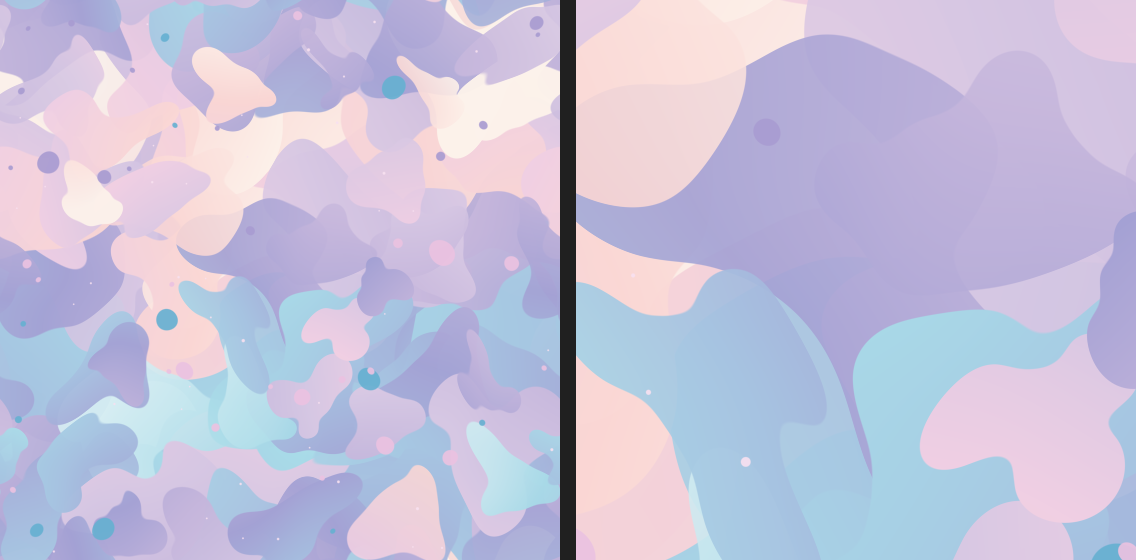
Left, the full canvas; right, a detail of the centre.
Give the GLSL for this pattern, as a WebGL 2 fragment shader.

```glsl
#version 300 es
precision highp float;
precision highp int;

uniform vec2 u_resolution;
out vec4 fragColor;

const float TAU = 6.2831853;

// Blob layers, painted from large to small
const int LAYERS = 6;
const int LAYER_CELLS[LAYERS] = int[](3, 4, 5, 6, 8, 11);
const float LAYER_CHANCE[LAYERS] = float[](0.95, 0.8, 0.6, 0.42, 0.28, 0.13);
const vec2 CORE_RADIUS = vec2(0.30, 0.50);   // in cells
const vec2 LOBE_RADIUS = vec2(0.14, 0.38);
const float LOBE_REACH = 0.50;
const float LOBE_BLEND = 0.22;
const float BLOB_OPACITY = 0.88;
const float WARP_AMOUNT = 0.028;
const float WARP_FALLOFF = 0.32;

// Tone runs from cool (0) to warm (1)
const float TONE_MIDDLE = 0.53;
const float TONE_SWING = 0.26;
const float TONE_SLANT = 0.09;
const float TONE_SPREAD = 0.62;
const float TONE_GRADIENT = 0.09;
const int TONES = 9;
const vec3 PALETTE[TONES] = vec3[](
    vec3(0.84, 0.93, 0.95),   // ice
    vec3(0.66, 0.86, 0.91),   // aqua
    vec3(0.65, 0.76, 0.88),   // sky
    vec3(0.64, 0.63, 0.83),   // periwinkle
    vec3(0.77, 0.71, 0.86),   // lavender
    vec3(0.84, 0.78, 0.89),   // lilac
    vec3(0.94, 0.81, 0.89),   // pink
    vec3(0.98, 0.84, 0.83),   // peach
    vec3(0.99, 0.95, 0.92));  // cream

const vec3 DOT_PINK = vec3(0.92, 0.76, 0.88);
const vec3 DOT_PLUM = vec3(0.66, 0.61, 0.82);
const vec3 DOT_TEAL = vec3(0.40, 0.69, 0.82);
const vec3 SPECK = vec3(0.97, 0.88, 0.94);

// Integer wrap keeps opposite edges exactly equal
vec3 hash3(vec2 cell, int cells, int seed) {
    ivec2 wrapped = (ivec2(cell) + 4 * cells) % cells;
    uvec3 v = uvec3(uvec2(wrapped), uint(seed));
    v = v * 1664525u + 1013904223u;
    v.x += v.y * v.z; v.y += v.z * v.x; v.z += v.x * v.y;
    v ^= v >> 16;
    v.x += v.y * v.z; v.y += v.z * v.x; v.z += v.x * v.y;
    return vec3(v >> 16) / 65535.0;
}

vec3 toneColor(float tone) {
    float t = clamp(tone, 0.0, 1.0) * float(TONES - 1);
    int i = min(int(t), TONES - 2);
    return mix(PALETTE[i], PALETTE[i + 1], t - float(i));
}

// Warm band in the upper half, cool band in the lower half
float regionTone(vec2 p) {
    return TONE_MIDDLE + TONE_SWING * sin(TAU * (p.y - 0.52))
         + TONE_SLANT * cos(TAU * (p.x + p.y + 0.15));
}

// Layered sines with whole frequencies, so the warp wraps
vec2 warp(vec2 p, float phase) {
    vec2 bent = p;
    float amount = WARP_AMOUNT;
    for (int f = 2; f < 9; f += 3) {
        vec2 wave = float(f) * p.yx + p * vec2(1.0, -1.0);
        bent += amount * sin(TAU * wave + phase * vec2(1.7, 2.9) + float(f));
        amount *= WARP_FALLOFF;
    }
    return bent;
}

float cover(float d) {
    float edge = 0.8 / min(u_resolution.x, u_resolution.y);
    return 1.0 - smoothstep(-edge, edge, d);
}

float smoothUnion(float a, float b) {
    float h = max(LOBE_BLEND - abs(a - b), 0.0) / LOBE_BLEND;
    return min(a, b) - 0.25 * LOBE_BLEND * h * h;
}

// Round core with three soft lobes of different size
float blobDistance(vec2 q, float core, vec3 form, float turn) {
    float d = length(q) - core;
    for (int i = 0; i < 3; i++) {
        float angle = turn + TAU * (float(i) + 0.5 * form[i]) / 3.0;
        float radius = mix(LOBE_RADIUS.x, LOBE_RADIUS.y, form[i]);
        d = smoothUnion(d, length(q - LOBE_REACH * vec2(cos(angle), sin(angle))) - radius);
    }
    return d;
}

vec3 paintBlobs(vec3 color, vec2 p, int layer) {
    int cells = LAYER_CELLS[layer];
    float scale = float(cells);
    vec2 s = warp(p, float(layer) * 2.3) * scale;
    for (int k = 0; k < 9; k++) {
        vec2 cell = floor(s) + vec2(k % 3 - 1, k / 3 - 1);
        vec3 place = hash3(cell, cells, layer + 11);
        vec3 form = hash3(cell, cells, layer + 31);
        vec3 tint = hash3(cell, cells, layer + 51);
        if (tint.z > LAYER_CHANCE[layer]) continue;

        vec2 center = cell + 0.5 + (place.xy - 0.5) * 0.6;
        vec2 q = s - center;
        float turn = TAU * tint.y;
        float d = blobDistance(q, mix(CORE_RADIUS.x, CORE_RADIUS.y, place.z), form, turn);
        float tone = regionTone(center / scale) + TONE_SPREAD * (tint.x - 0.5)
                   + TONE_GRADIENT * dot(q, vec2(cos(turn), sin(turn)));
        float opacity = mix(BLOB_OPACITY, 1.0, form.x);
        color = mix(color, toneColor(tone), opacity * cover(d / scale));
    }
    return color;
}

// Sparse round dots; radii in canvas units
vec3 paintDots(vec3 color, vec2 p, int cells, float chance, vec2 radii, bool pale) {
    vec2 cell = floor(p * float(cells));
    vec3 place = hash3(cell, cells, cells + 71);
    vec3 kind = hash3(cell, cells, cells + 91);
    if (kind.x > chance) return color;
    vec2 center = (cell + 0.5 + (place.xy - 0.5) * 0.56) / float(cells);
    float radius = mix(radii.x, radii.y, place.z * place.z);
    vec3 ink = regionTone(center) > 0.58 ? DOT_PLUM : DOT_PINK;
    if (kind.y < 0.25) ink = DOT_TEAL;
    if (pale) ink = SPECK;
    return mix(color, ink, 0.92 * cover(length(p - center) - radius));
}

void main() {
    vec2 p = gl_FragCoord.xy / u_resolution;
    vec3 color = toneColor(regionTone(warp(p, 5.0)));
    for (int layer = 0; layer < LAYERS; layer++) color = paintBlobs(color, p, layer);

    vec2 wobbly = p + 0.002 * sin(TAU * 9.0 * p.yx);
    color = paintDots(color, wobbly, 8, 0.42, vec2(0.008, 0.023), false);
    color = paintDots(color, wobbly, 11, 0.18, vec2(0.004, 0.008), false);
    color = paintDots(color, p, 17, 0.14, vec2(0.0012, 0.003), true);
    fragColor = vec4(color, 1.0);
}
```
